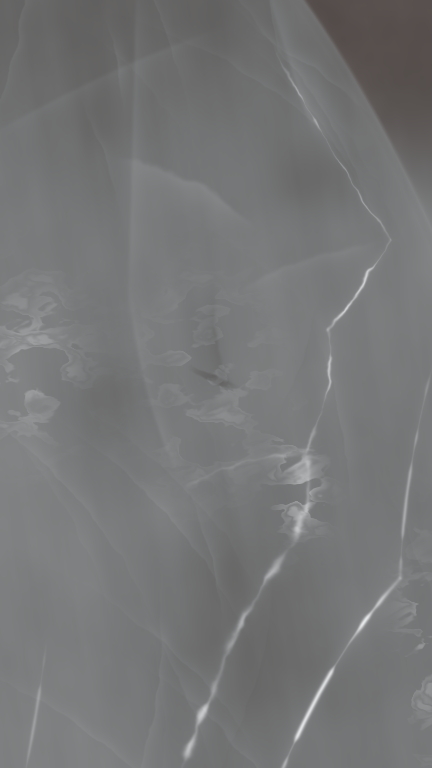
Give the GLSL for this texture, as a Shadertoy shader.

```glsl
#define BASE_TONE 0.470
#define LIGHT_SHEET 0.036
#define TOP_SHADE 0.070
#define CLOUD_AMOUNT 0.085
#define STREAK_AMOUNT 0.030
#define GLINT_GAIN 1.0
#define WRINKLE_GAIN 0.15
#define WARP 0.012
#define BROWN vec3(0.325, 0.295, 0.285)
#define ARC_STEPS 8
#define FAINT_FOLDS 34

// Chained arcs of the main crease, with gain and width of each
const vec2 SPINE[13] = vec2[13](vec2(0.36, 0.93), vec2(0.44, 0.79), vec2(0.507, 0.687),
    vec2(0.48, 0.63), vec2(0.427, 0.57), vec2(0.437, 0.52), vec2(0.42, 0.47),
    vec2(0.41, 0.43), vec2(0.395, 0.41), vec2(0.415, 0.36), vec2(0.382, 0.29),
    vec2(0.30, 0.19), vec2(0.23, -0.02));
const vec2 SHINE[6] = vec2[6](vec2(0.17, 0.0014), vec2(0.26, 0.0017), vec2(0.19, 0.0018),
    vec2(0.10, 0.0018), vec2(0.18, 0.0042), vec2(0.25, 0.0042));

float hash(vec2 p) {
    return fract(sin(dot(p, vec2(127.1, 311.7))) * 43758.5453);
}

float noise(vec2 p) {
    vec2 i = floor(p), f = fract(p);
    f = f * f * (3.0 - 2.0 * f);
    return mix(mix(hash(i), hash(i + vec2(1, 0)), f.x),
               mix(hash(i + vec2(0, 1)), hash(i + vec2(1, 1)), f.x), f.y);
}

float fbm(vec2 p) {
    float sum = 0.0, amp = 0.5;
    for (int i = 0; i < 4; i++) {
        sum += amp * noise(p);
        p = mat2(1.6, 1.2, -1.2, 1.6) * p + 7.3;
        amp *= 0.5;
    }
    return sum;
}

// Quadratic arc: signed distance (positive east of a falling arc), position along it
vec2 arc(vec2 p, vec2 a, vec2 b, vec2 c) {
    float best = 1e3, side = 1.0, along = 0.0;
    vec2 start = a;
    for (int i = 1; i <= ARC_STEPS; i++) {
        float t = float(i) / float(ARC_STEPS);
        vec2 end = mix(mix(a, b, t), mix(b, c, t), t);
        vec2 d = end - start, q = p - start;
        float h = clamp(dot(q, d) / dot(d, d), 0.0, 1.0);
        float dist = length(q - d * h);
        if (dist < best) {
            best = dist;
            side = d.x * q.y - d.y * q.x < 0.0 ? -1.0 : 1.0;
            along = t + (h - 1.0) / float(ARC_STEPS);
        }
        start = end;
    }
    return vec2(best * side, along);
}

// Reflection broken into flecks of varying width, with a faint halo
float glint(vec2 p, vec2 a, vec2 b, vec2 c, float width) {
    vec2 s = arc(p, a, b, c);
    float fleck = smoothstep(0.2, 0.85, noise(p * 42.0));
    float d = abs(s.x) / width;
    float core = d / (0.5 + 0.7 * fleck);
    float taper = smoothstep(0.0, 0.25, s.y) * smoothstep(1.0, 0.85, s.y);
    return (exp(-core * core) * (0.2 + fleck) + 0.16 * exp(-d * 0.3)) * (0.3 + 0.7 * taper);
}

// Soft fold, fading to one side
float fold(vec2 p, vec2 a, vec2 b, vec2 c, float width) {
    vec2 s = arc(p, a, b, c);
    float ends = smoothstep(0.0, 0.3, s.y) * smoothstep(1.0, 0.7, s.y);
    return exp(-abs(s.x) / width) * smoothstep(-0.006, 0.003, s.x) * ends;
}

float blob(vec2 p, vec2 centre, vec2 radius) {
    vec2 q = (p - centre) / radius;
    return exp(-dot(q, q));
}

// Crumpled film: lit facets with crisp edges and a few sparks
float wrinkles(vec2 p) {
    vec2 q = p * vec2(24.0, 40.0);
    float n = fbm(q + 1.3 * fbm(q * 0.8));
    float facet = smoothstep(0.46, 0.52, n) * smoothstep(0.72, 0.5, n);
    return facet * (0.35 + noise(q * 1.7)) + 1.3 * smoothstep(0.63, 0.74, n);
}

// Short faint folds scattered over the film
float faintFolds(vec2 p) {
    float sum = 0.0;
    for (int i = 0; i < FAINT_FOLDS; i++) {
        vec2 id = vec2(float(i), 3.7);
        vec2 q = p - vec2(0.5625 * hash(id), hash(id + 1.3));
        float turn = 1.5 * (hash(id + 2.9) - 0.65), span = 0.04 + 0.12 * hash(id + 5.1);
        q = mat2(cos(turn), sin(turn), -sin(turn), cos(turn)) * q;
        q.x += q.y * q.y * 0.8;
        float lit = smoothstep(-0.002, 0.001, q.x) * exp(-abs(q.x) / 0.009);
        sum += lit * exp(-q.y * q.y / (span * span)) * (hash(id + 8.2) - 0.3);
    }
    return sum;
}

void mainImage(out vec4 fragColor, in vec2 fragCoord) {
    vec2 p = fragCoord / iResolution.xy * vec2(0.5625, 1.0);
    vec2 w = p + WARP * (vec2(fbm(p * 34.0), fbm(p * 34.0 + 9.0)) - 0.47);

    // Broad light and shade
    float tone = BASE_TONE + LIGHT_SHEET * smoothstep(0.27, 0.13, p.x) * smoothstep(0.9, 0.45, p.y);
    tone -= TOP_SHADE * smoothstep(0.66, 1.0, p.y);
    tone -= 0.045 * blob(p, vec2(0.14, 0.47), vec2(0.06, 0.10));
    tone -= 0.042 * blob(p, vec2(0.29, 0.24), vec2(0.09, 0.15));
    tone -= 0.045 * blob(p, vec2(0.41, 0.76), vec2(0.08, 0.05));
    tone -= 0.030 * blob(p, vec2(0.38, 0.08), vec2(0.09, 0.16));
    tone += CLOUD_AMOUNT * (fbm(p * vec2(8.0, 6.0) + 3.0) - 0.47);
    tone += STREAK_AMOUNT * (fbm(vec2(p.x + 0.15 * p.y, p.y) * vec2(38.0, 3.5)) - 0.47);

    // Translucent folds
    tone += 0.040 * fold(p, vec2(0.18, 1.1), vec2(0.175, 0.8), vec2(0.166, 0.55), 0.014);
    tone += 0.040 * fold(p, vec2(0.166, 0.65), vec2(0.18, 0.48), vec2(0.243, 0.36), 0.012);
    tone += 0.030 * fold(p, vec2(0.31, 0.97), vec2(0.13, 0.91), vec2(-0.05, 0.80), 0.022);
    tone += 0.035 * fold(w, vec2(0.51, 0.69), vec2(0.40, 0.67), vec2(0.29, 0.61), 0.014);
    tone += 0.060 * fold(w, vec2(0.34, 0.69), vec2(0.25, 0.79), vec2(0.14, 0.79), 0.025);
    tone += 0.045 * fold(p, vec2(0.34, 1.05), vec2(0.37, 0.93), vec2(0.42, 0.80), 0.018);
    tone -= 0.040 * fold(w, vec2(0.31, 0.50), vec2(0.27, 0.50), vec2(0.28, 0.64), 0.014);
    vec2 leaf = arc(w, vec2(0.245, 0.523), vec2(0.28, 0.505), vec2(0.312, 0.493));
    tone -= 0.06 * smoothstep(0.006, 0.002, abs(leaf.x)) * sin(3.14159 * leaf.y);
    tone += 0.055 * faintFolds(w);

    // Creases catching the light
    float shine = 0.0;
    for (int i = 0; i < 6; i++)
        shine += SHINE[i].x * glint(w, SPINE[2 * i], SPINE[2 * i + 1], SPINE[2 * i + 2], SHINE[i].y);
    shine += 0.15 * glint(p, vec2(0.565, 0.53), vec2(0.525, 0.38), vec2(0.521, 0.247), 0.002);
    shine += 0.32 * glint(p, vec2(0.521, 0.247), vec2(0.43, 0.15), vec2(0.36, -0.02), 0.0025);
    shine += 0.11 * glint(w, vec2(0.243, 0.37), vec2(0.30, 0.40), vec2(0.39, 0.41), 0.003);
    shine += 0.09 * glint(p, vec2(0.06, 0.16), vec2(0.05, 0.08), vec2(0.03, -0.02), 0.002);
    tone += GLINT_GAIN * shine;

    // Crumpled patches
    float crumple = 0.7 * blob(p, vec2(0.04, 0.53), vec2(0.06, 0.09))
        + 1.2 * blob(p, vec2(0.39, 0.37), vec2(0.03, 0.06))
        + blob(p, vec2(0.42, 0.48), vec2(0.012, 0.022))
        + 0.4 * blob(p, vec2(0.27, 0.50), vec2(0.07, 0.12))
        + 0.7 * blob(p, vec2(0.55, 0.16), vec2(0.03, 0.12));
    tone += WRINKLE_GAIN * crumple * wrinkles(p);

    // Cool film, warm dark gap beyond the upper right edge
    vec3 colour = tone * mix(vec3(1.0, 0.99, 0.985), vec3(0.99, 1.0, 1.006), smoothstep(0.38, 0.47, tone));
    float edge = arc(p, vec2(0.38, 1.02), vec2(0.49, 0.87), vec2(0.58, 0.66)).x;
    float gap = smoothstep(-0.002, 0.006, edge) * smoothstep(0.70, 0.93, p.y);
    colour = mix(colour, BROWN + 0.08 * (fbm(p * 12.0) - 0.47), 0.9 * gap);
    colour += 0.035 * exp(-abs(edge) / 0.004) + 0.02 * exp(-abs(edge + 0.012) / 0.012);
    fragColor = vec4(colour, 1.0);
}
```
